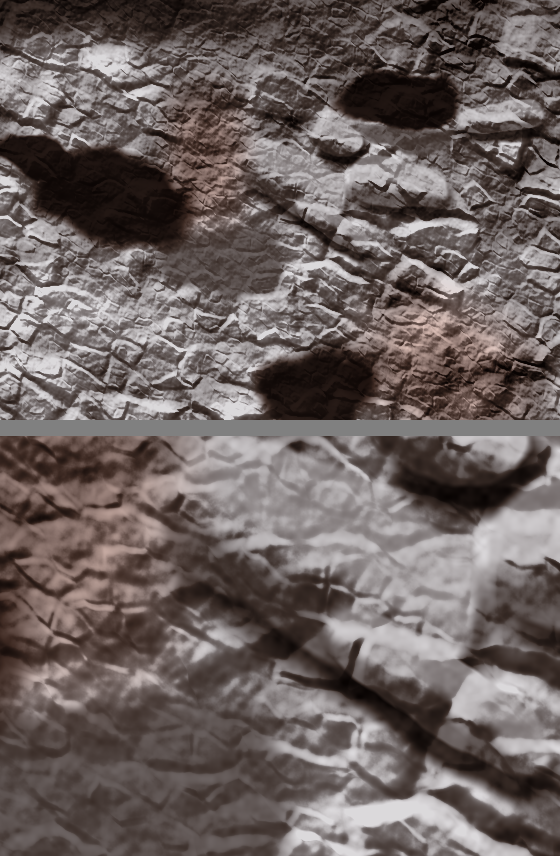
Top, the full canvas; bottom, a detail of the centre.
This texture is drawn by a WebGL 1 fragment shader. Its source:

```glsl
precision highp float;
// Draws a weathered rock face with loose stones, slabs, dusty soil and dark hollows.
uniform vec2 u_resolution;

const vec3 BLACK = vec3(0.03, 0.012, 0.008);
const vec3 UMBER = vec3(0.22, 0.17, 0.15);
const vec3 STONE = vec3(0.48, 0.45, 0.45);
const vec3 PALE = vec3(0.86, 0.85, 0.86);
const vec3 RUST = vec3(1.12, 0.96, 0.89);
const vec2 LIGHT = vec2(-0.35, 0.94);
const float LIGHT_STEP = 0.005;
const float RELIEF = 0.42;
const float BROAD_RELIEF = 1.1;
const float BEDDING = -0.45;   // tilt of the stones, in radians

float hash(vec2 p) { return fract(sin(dot(p, vec2(127.1, 311.7))) * 43758.5453); }
vec2 hash2(vec2 p) { return vec2(hash(p), hash(p + 37.7)); }

vec2 turn(vec2 p, float a) {
  float c = cos(a), s = sin(a);
  return vec2(c * p.x + s * p.y, c * p.y - s * p.x);
}

float noise(vec2 p) {
  vec2 i = floor(p), f = fract(p);
  f = f * f * (3.0 - 2.0 * f);
  return mix(mix(hash(i), hash(i + vec2(1.0, 0.0)), f.x),
             mix(hash(i + vec2(0.0, 1.0)), hash(i + 1.0), f.x), f.y);
}

float fbm(vec2 p) {
  float sum = 0.0, amp = 0.5;
  for (int i = 0; i < 5; i++) {
    sum += amp * noise(p);
    p = turn(p, 0.6) * 2.03 + 11.3;
    amp *= 0.5;
  }
  return sum;
}

// Height of scattered stones, each with its own tilted face
float stones(vec2 p, float count) {
  vec2 q = turn(p, BEDDING) * count * vec2(0.8, 1.2);
  vec2 cell = floor(q), nearest = vec2(0.0), id = vec2(0.0);
  float first = 9.0, second = 9.0;
  for (int y = -1; y <= 1; y++) {
    for (int x = -1; x <= 1; x++) {
      vec2 c = cell + vec2(float(x), float(y));
      vec2 away = q - c - 0.1 - 0.8 * hash2(c);
      float d = length(away);
      if (d < first) { second = first; first = d; nearest = away; id = c; }
      else second = min(second, d);
    }
  }
  vec2 tilt = 2.4 * hash2(id + 5.3) - 1.2;
  float face = 0.4 + 0.4 * hash(id + 9.1) + dot(nearest, tilt);
  float raised = smoothstep(0.25, 0.65, hash(id + 3.7));
  return smoothstep(0.0, 0.28, second - first) * face * raised / count;
}

float relief(vec2 p, float rocky) {
  vec2 w = p + 0.04 * vec2(fbm(p * 12.0), fbm(p * 12.0 + 40.0));
  float rubble = 0.9 * stones(w, 7.0) + 0.75 * stones(w + 3.1, 17.0);
  return rubble * rocky + 0.3 * stones(w + 7.7, 38.0)
       + 0.12 * fbm(p * 10.0) + 0.012 * fbm(p * 55.0);
}

// Soft mask of a tilted, rounded patch
float blob(vec2 p, vec2 centre, vec2 radius, float angle, float soft) {
  vec2 q = abs(turn(p - centre, angle)) / radius;
  float d = mix(length(q), max(q.x, q.y), 0.4);
  return 1.0 - smoothstep(1.0 - soft, 1.0 + soft, d);
}

// Lays a slab over the tone: lit top, darker front, shadow below
float slab(float tone, vec2 p, vec2 centre, vec2 radius, float angle, float detail) {
  float shadow = blob(p + vec2(-0.008, 0.025), centre, radius, angle, 0.22);
  float body = blob(p, centre, radius, angle, 0.06);
  float across = turn(p - centre, angle).y / radius.y;
  float face = mix(0.34, 0.74, smoothstep(-0.45, 0.0, across + detail));
  return mix(tone * (1.0 - 0.8 * shadow), face + 0.8 * detail, body);
}

vec3 ramp(float t) {
  vec3 c = mix(BLACK, UMBER, clamp(t / 0.23, 0.0, 1.0));
  c = mix(c, STONE, clamp((t - 0.23) / 0.34, 0.0, 1.0));
  return mix(c, PALE, clamp((t - 0.57) / 0.43, 0.0, 1.0));
}

void main() {
  vec2 p = gl_FragCoord.xy / u_resolution.y;
  vec2 ragged = p + 0.10 * (vec2(fbm(p * 8.0), fbm(p * 8.0 + 20.0)) - 0.48);
  // Smooth floors and dusty slopes
  float ground = max(blob(ragged, vec2(0.52, 0.37), vec2(0.15, 0.08), 0.0, 0.15),
                     blob(ragged, vec2(0.98, 0.67), vec2(0.13, 0.035), 0.0, 0.2));
  float dust = max(blob(p, vec2(1.06, 0.12), vec2(0.20, 0.15), -0.5, 0.6),
                   blob(p, vec2(0.49, 0.62), vec2(0.09, 0.15), 0.0, 0.6));
  float upper = blob(p, vec2(0.68, 0.94), vec2(0.26, 0.16), 0.0, 0.5);
  float rocky = mix(0.5, 1.1, noise(p * 3.5 + 2.0)) * (1.0 - 0.7 * max(dust, upper));
  rocky += 0.4 * blob(p, vec2(1.12, 0.53), vec2(0.28, 0.22), 0.0, 0.4);
  // Slope towards the light, fine and broad
  float height = relief(p, rocky);
  float slope = (height - relief(p + LIGHT * LIGHT_STEP, rocky)) / LIGHT_STEP;
  float lit = slope / (1.0 + abs(slope)) * (1.0 - 0.7 * ground);
  float broad = fbm(p * 5.0) - fbm((p + LIGHT * 0.05) * 5.0);
  float base = 0.68 - 0.20 * smoothstep(0.15, 0.95, p.y) - 0.08 * smoothstep(0.5, 1.2, p.x);
  base += 0.16 * blob(p, vec2(0.15, 0.78), vec2(0.2, 0.13), -0.4, 0.4) - 0.08 * dust;
  base += BROAD_RELIEF * broad * (1.0 - 0.7 * upper) + 1.3 * (height - 0.11);
  float tone = mix(base, 0.37, ground) + RELIEF * lit;
  // Hollows and the shaded top
  float hollow = blob(ragged, vec2(0.27, 0.53), vec2(0.18, 0.10), -0.4, 0.15);
  hollow = max(hollow, blob(ragged, vec2(0.09, 0.63), vec2(0.08, 0.045), -0.2, 0.15));
  hollow = max(hollow, blob(ragged, vec2(0.97, 0.76), vec2(0.145, 0.055), 0.0, 0.12));
  hollow = max(hollow, blob(ragged, vec2(0.75, 0.06), vec2(0.13, 0.10), 0.4, 0.18));
  float shade = smoothstep(0.84, 0.98, ragged.y) * (1.0 - 0.75 * smoothstep(0.4, 0.75, p.x));
  tone *= (1.0 - 0.88 * hollow) * (1.0 - 0.72 * shade);
  // Fallen slabs
  vec2 s = mix(p, ragged, 0.35);
  float detail = 0.25 * lit;
  tone = slab(tone, s, vec2(0.80, 0.67), vec2(0.06, 0.042), -0.4, detail);
  tone = slab(tone, s, vec2(0.95, 0.56), vec2(0.12, 0.055), -0.15, detail);
  tone = slab(tone, s, vec2(1.20, 0.72), vec2(0.10, 0.04), 0.1, detail);
  tone = slab(tone, s, vec2(0.70, 0.57), vec2(0.13, 0.07), -0.5, detail);
  tone = slab(tone, s, vec2(0.79, 0.47), vec2(0.11, 0.03), -0.6, detail);
  // Grit and rusty soil
  tone += 0.08 * (noise(p * 170.0) - 0.5) * (1.0 - hollow);
  float rust = 0.8 * dust + 0.5 * hollow;
  vec3 color = ramp(clamp(tone, 0.0, 1.0)) * mix(vec3(1.0), RUST, min(rust, 1.0));
  gl_FragColor = vec4(color, 1.0);
}
```
